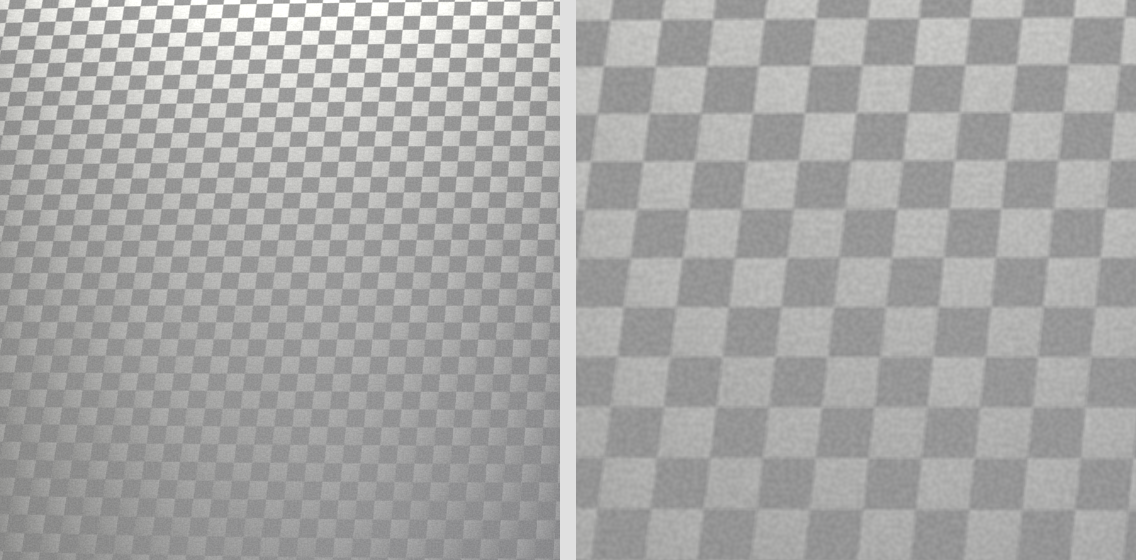
Left, the full canvas; right, a detail of the centre.
Reproduce this texture procedurally as a Shadertoy shader.

```glsl
// Satin metal sheet with a woven checker of bright and dull cells, seen at a slight tilt.
// The canvas is warped into cell coordinates by a perspective-like mapping; bright cells
// catch a glow from the top that fades downward, with fine gradient-noise grain.

const float COLUMN_ORIGIN = 0.4297;   // x of the reference column edge at the top
const float COLUMN_SLANT  = -0.131;   // its drift toward the bottom
const float CELL_WIDTH    = 0.02944;  // cell width at the top
const float CELL_WIDEN    = 0.00335;  // width gained toward the bottom
const float ROW_SCALE     = 98.6;     // row count factor of the foreshortening
const float ROW_STRETCH   = 0.417;    // growth of row height toward the bottom
const float ROW_OFFSET    = 0.22;
const float ROW_BEND      = 0.028;    // fanning of the rows at the left
const float EDGE_SOFTNESS = 0.045;    // least blur of a cell edge, in cells

const vec3 DULL_METAL   = vec3(0.578, 0.578, 0.575);
const vec3 BRIGHT_METAL = vec3(0.605, 0.605, 0.600);
const vec3 GLOW_COLOR   = vec3(0.365, 0.365, 0.350);
const float GLOW_FADE   = 2.8;
const float CELL_SHEEN  = 0.13;       // brightness slope inside bright cells
const float CELL_VARIATION = 0.018;
const float GRAIN = 0.045;

float hash(vec2 p) {
    vec3 q = fract(vec3(p.xyx) * 0.1031);
    q += dot(q, q.yzx + 33.33);
    return fract((q.x + q.y) * q.z);
}

vec2 gradientAt(vec2 p) {
    float angle = 6.2832 * hash(p);
    return vec2(cos(angle), sin(angle));
}

float gradientNoise(vec2 p) {
    vec2 i = floor(p), f = p - i;
    vec2 u = f * f * f * (f * (f * 6.0 - 15.0) + 10.0);
    vec2 e = vec2(1.0, 0.0);
    float bottom = mix(dot(gradientAt(i), f), dot(gradientAt(i + e), f - e), u.x);
    float top = mix(dot(gradientAt(i + e.yx), f - e.yx),
                    dot(gradientAt(i + 1.0), f - 1.0), u.x);
    return mix(bottom, top, u.y);
}

// Column and row coordinates; cell edges lie on whole numbers.
vec2 cellCoords(float x, float down) {
    float column = (x - COLUMN_ORIGIN - COLUMN_SLANT * down) / (CELL_WIDTH + CELL_WIDEN * down);
    float bend = ROW_BEND * (0.53 - down) * ((1.0 - x) * (1.0 - x) - 0.17);
    float row = ROW_SCALE * log(1.0 + ROW_STRETCH * (down - bend)) - ROW_OFFSET;
    return vec2(column, row);
}

// Alternates between +1 and -1 from cell to cell, with smooth edges.
vec2 squareWave(vec2 p, vec2 blur) {
    vec2 edgeDistance = 0.5 - abs(fract(p) - 0.5);
    return (1.0 - 2.0 * mod(floor(p), 2.0)) * clamp(edgeDistance / blur, 0.0, 1.0);
}

void mainImage(out vec4 fragColor, in vec2 fragCoord) {
    vec2 uv = fragCoord / iResolution.xy;
    float down = 1.0 - uv.y;

    // Checker mask
    vec2 cell = cellCoords(uv.x, down);
    vec2 wave = squareWave(cell, max(fwidth(cell) * 0.7, EDGE_SOFTNESS));
    float bright = 0.5 + 0.5 * wave.x * wave.y;

    // Broad light: glow from above, dimmer toward the sides and lower corners
    float side = uv.x - 0.54;
    float glow = exp(-GLOW_FADE * down) * (1.06 - 1.1 * side * side);
    float sheet = 0.018 - 0.13 * side * side - 0.03 * down * down;
    sheet += 0.03 * exp(-9.0 * down) + 0.012 * gradientNoise(uv * 4.0);

    // Bright cells: sheen slope, small differences and brushed grain
    vec2 inCell = fract(cell) - 0.5;
    float sheen = CELL_SHEEN * inCell.x * (0.5 - uv.x) - 0.02 * inCell.y * down;
    float variation = CELL_VARIATION * (hash(floor(cell) + 50.0) - 0.5);
    float brushed = 0.04 * gradientNoise(uv * vec2(90.0, 260.0)) * (0.3 + glow);
    vec3 brightColor = BRIGHT_METAL + GLOW_COLOR * glow + sheen + variation + brushed;

    // Combine, with fine grain and a cool tint at the lower right
    vec3 color = mix(DULL_METAL, brightColor, bright) + sheet;
    color += GRAIN * (gradientNoise(uv * 330.0) + 0.5 * gradientNoise(uv * 170.0 + 9.0));
    color += vec3(-0.003, -0.002, 0.010) * uv.x * down;
    fragColor = vec4(clamp(color, 0.0, 1.0), 1.0);
}
```
